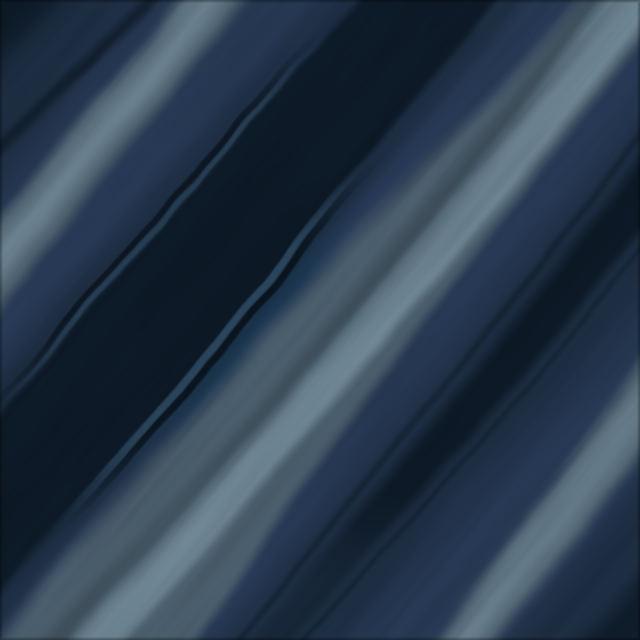
This background is drawn by a three.js fragment shader. Its source:

```glsl
// Brushed diagonal ribbons: pale and grey strokes over blue, split by near-black bands.
// Every border is a parabola x(y) given by its bottom, middle and top positions;
// soft masks between borders are painted in layers, then grained along the stroke.

varying vec2 vUv;

const vec3 INK   = vec3(0.050, 0.100, 0.150);
const vec3 NAVY  = vec3(0.100, 0.160, 0.235);
const vec3 BLUE  = vec3(0.150, 0.220, 0.325);
const vec3 TEAL  = vec3(0.095, 0.205, 0.300);
const vec3 SLATE = vec3(0.285, 0.360, 0.415);
const vec3 PALE  = vec3(0.420, 0.510, 0.565);
const vec3 RIM   = vec3(0.165, 0.270, 0.360);

float hash(vec2 p) {
  vec3 q = fract(vec3(p.xyx) * 0.1031);
  q += dot(q, q.yzx + 33.33);
  return fract((q.x + q.y) * q.z);
}

float noise(vec2 p) {
  vec2 i = floor(p);
  vec2 f = fract(p);
  f = f * f * (3.0 - 2.0 * f);
  return mix(mix(hash(i), hash(i + vec2(1.0, 0.0)), f.x),
             mix(hash(i + vec2(0.0, 1.0)), hash(i + vec2(1.0, 1.0)), f.x), f.y);
}

// Sum of octaves, centred on zero
float fbm(vec2 p) {
  float sum = 0.0;
  float amp = 0.5;
  for (int i = 0; i < 4; i++) {
    sum += amp * (noise(p) - 0.5);
    p = p * 2.03 + 17.0;
    amp *= 0.5;
  }
  return sum;
}

// Signed distance right of a border with x = (bottom, middle, top)
float border(vec2 p, vec3 x) {
  float bow = 2.0 * (x.x + x.z) - 4.0 * x.y;
  float at = x.x + p.y * (x.z - x.x - bow + bow * p.y);
  return (p.x - at) * 0.77;
}

float rightOf(float d, float soft) {
  return smoothstep(-soft, soft, d);
}

float band(float left, float right, float softLeft, float softRight) {
  return rightOf(left, softLeft) * (1.0 - rightOf(right, softRight));
}

float line(float d, float halfWidth, float soft) {
  return 1.0 - smoothstep(halfWidth - soft, halfWidth + soft, abs(d));
}

// Fades in around a and out around b
float span(float y, float a, float b) {
  return smoothstep(a - 0.1, a + 0.1, y) * (1.0 - smoothstep(b - 0.1, b + 0.1, y));
}

void main() {
  // Stroke axes and a gentle hand-drawn wobble
  vec2 stroke = vec2(vUv.x * 0.77 - vUv.y * 0.64, vUv.x * 0.64 + vUv.y * 0.77);
  float streak = fbm(stroke * vec2(55.0, 3.0) + 40.0);
  vec2 p = vUv;
  p.x += 0.022 * fbm(stroke * vec2(5.0, 6.0) + 9.0) + 0.006 * streak;
  vec3 col = BLUE;

  // Upper left: shaded corner, dark crease and pale ribbon
  float crease = border(p, vec3(-0.795, -0.28, 0.235));
  float ulLeft = border(p, vec3(-0.54, -0.13, 0.285));
  float ulRight = border(p, vec3(-0.40, -0.015, 0.384));
  col = mix(col, NAVY, 0.8 * (1.0 - rightOf(ulLeft + 0.04, 0.06)));
  col = mix(col, INK, 0.75 * line(crease, 0.010, 0.010));
  col = mix(col, INK, 1.0 - rightOf(border(p, vec3(-0.94, -0.425, 0.09)), 0.045));
  col = mix(col, SLATE, band(ulLeft, ulRight, 0.018, 0.014));
  col = mix(col, PALE, 0.9 * band(ulLeft - 0.012, ulRight + 0.022, 0.025, 0.020));

  // Central dark band, with shade on both flanks
  float inkLeft = border(p, vec3(-0.31, 0.12, 0.56));
  float inkRight = border(p, vec3(-0.065, 0.365, 0.775));
  col = mix(col, NAVY, 0.75 * band(inkLeft + 0.045, inkRight - 0.035, 0.035, 0.030));
  col = mix(col, TEAL, 0.85 * band(inkRight, inkRight - 0.060, 0.010, 0.030) * span(p.y, 0.32, 0.62));
  col = mix(col, INK, band(inkLeft, inkRight, 0.010, 0.010));

  // Thin lit rims, each beside a dark sliver
  float leftRim = span(p.y, 0.42, 0.88);
  float rightRim = span(p.y, 0.25, 0.68);
  col = mix(col, INK * 0.8, 0.9 * leftRim * line(inkLeft + 0.013, 0.005, 0.003));
  col = mix(col, RIM, 0.75 * leftRim * line(inkLeft + 0.003, 0.004, 0.003));
  col = mix(col, INK * 0.8, rightRim * line(inkRight - 0.012, 0.006, 0.003));
  col = mix(col, RIM, rightRim * line(inkRight, 0.006, 0.003));

  // Main ribbon: slate body, shaded fold and pale core
  float slateLeft = border(p, vec3(0.0, 0.435, 0.92));
  float slateRight = border(p, vec3(0.306, 0.664, 1.06));
  float coreLeft = border(p, vec3(0.117, 0.56, 0.957));
  float coreRight = border(p, vec3(0.195, 0.63, 1.04));
  col = mix(col, SLATE, band(slateLeft, slateRight, 0.022, 0.012));
  col = mix(col, SLATE * 0.82, 0.7 * line(coreLeft + 0.022, 0.014, 0.014));
  col = mix(col, PALE, band(coreLeft, coreRight, 0.020, 0.012));

  // Right dark band, thinning into navy at its foot
  float gapLeft = border(p, vec3(0.40, 0.805, 1.19));
  float gapRight = border(p, vec3(0.455, 0.89, 1.29));
  col = mix(col, NAVY, 0.85 * band(gapLeft + 0.04, gapRight - 0.07, 0.045, 0.060));
  float foot = mix(0.35, 1.0, smoothstep(0.08, 0.24, p.y));
  col = mix(col, INK, foot * band(gapLeft, gapRight, 0.014, 0.012));
  col = mix(col, INK, 0.5 * line(gapLeft + 0.022, 0.005, 0.006));
  col = mix(col, INK, 0.5 * line(gapRight - 0.018, 0.004, 0.006));

  // Lower right: pale ribbon and shaded corner
  float lrLeft = border(p, vec3(0.69, 1.045, 1.38));
  float lrRight = border(p, vec3(0.78, 1.15, 1.50));
  col = mix(col, NAVY, 0.7 * rightOf(lrRight - 0.02, 0.04));
  col = mix(col, SLATE, band(lrLeft, lrRight, 0.016, 0.016));
  col = mix(col, PALE, 0.85 * band(lrLeft - 0.012, lrRight + 0.018, 0.022, 0.022));
  col = mix(col, INK, 0.85 * rightOf(border(p, vec3(0.91, 1.36, 1.80)), 0.025));

  // Brush grain and a narrow darkened frame
  col *= 1.0 + 0.16 * streak;
  vec2 inset = min(vUv, 1.0 - vUv);
  col *= mix(0.7, 1.0, smoothstep(0.0, 0.006, min(inset.x, inset.y)));
  gl_FragColor = vec4(col, 1.0);
}
```
